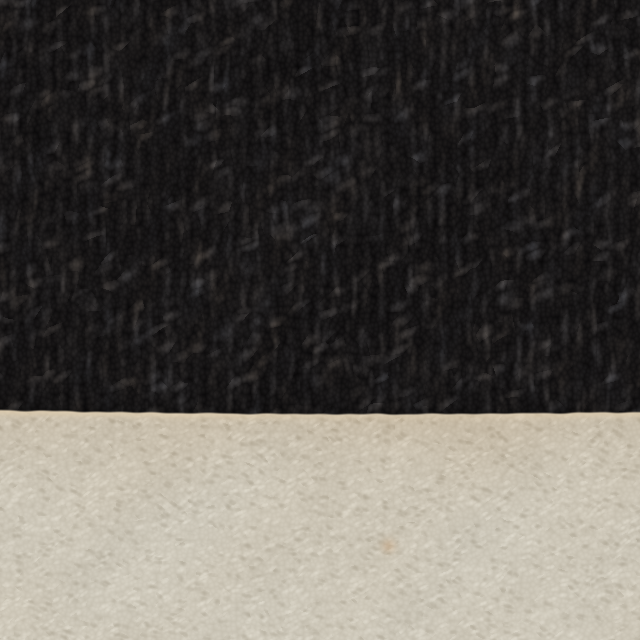
This texture is drawn by a WebGL 1 fragment shader. Its source:

```glsl
precision highp float;
// A dark ribbed cloth lying above a strip of pale fibrous paper.
// Stretched cellular noise makes the threads, slubs and paper fibres;
// layered sines bend the ribs, the seam and the slow changes of tone.

uniform vec2 u_resolution;

#define SEAM_HEIGHT 0.356
#define RIB_COUNT 42.0
#define RIB_DEPTH 0.034
#define STREAK_GAIN 0.085
#define SLUB_GAIN 0.130
#define PAPER_GRAIN 0.085
#define CLOTH_DARK vec3(0.070, 0.064, 0.066)
#define PAPER_COOL vec3(0.800, 0.778, 0.722)
#define PAPER_WARM vec3(0.775, 0.727, 0.645)
#define PAPER_LIP vec3(0.880, 0.810, 0.690)

vec2 hash2(vec2 p) {
  vec3 q = fract(p.xyx * vec3(0.1031, 0.1030, 0.0973));
  q += dot(q, q.yzx + 33.33);
  return fract((q.xx + q.yz) * q.zy);
}

// x: distance to the nearest scattered point, y: random value of its cell
vec2 cellular(vec2 p) {
  vec2 cell = floor(p);
  vec2 nearest = vec2(8.0, 0.0);
  for (int j = -1; j <= 1; j++) {
    for (int i = -1; i <= 1; i++) {
      vec2 id = cell + vec2(float(i), float(j));
      float d = length(id + hash2(id) - p);
      if (d < nearest.x) nearest = vec2(d, hash2(id + 71.0).x);
    }
  }
  return nearest;
}

// Smooth slow variation between about -1 and 1
float waves(vec2 p) {
  return (sin(p.x + 1.7 * sin(p.y * 0.8)) + sin(p.y * 1.3 + 1.9 * sin(p.x * 0.7))
    + sin(1.9 * p.x - 1.4 * p.y + 2.0)) / 3.0;
}

// Soft flecks, each with its own strength
float flecks(vec2 p, float sparsity) {
  vec2 c = cellular(p);
  return smoothstep(0.65, 0.05, c.x) * smoothstep(sparsity, 1.0, c.y);
}

vec3 clothColor(vec2 uv) {
  vec2 bent = uv + vec2(0.004 * waves(uv * vec2(19.0, 31.0)),
                        0.006 * waves(uv * 47.0));
  float rib = 0.5 + 0.5 * cos(6.28318 * RIB_COUNT * bent.x);
  float patchy = 0.65 + 0.35 * waves(uv * vec2(90.0, 38.0) + 4.0);

  // Upright threads, then short slanted slubs across them
  float streak = flecks(bent * vec2(74.0, 22.0), 0.15);
  streak += 0.6 * flecks(bent * vec2(95.0, 48.0) + 17.0, 0.2);
  vec2 slant = vec2(bent.x, bent.y - 0.35 * bent.x);
  float slub = flecks(slant * vec2(31.0, 56.0) + 40.0, 0.55);
  float grain = cellular(uv * vec2(150.0, 125.0)).x - 0.45;

  float light = RIB_DEPTH * rib * patchy
    + STREAK_GAIN * streak * (0.45 + 0.55 * rib)
    + SLUB_GAIN * slub * (0.5 + 0.5 * patchy)
    - 0.055 * grain + 0.006 * waves(uv * 9.0);
  float tint = waves(uv * vec2(55.0, 37.0) + 9.0);
  vec3 hue = vec3(1.0 + 0.07 * tint, 0.965, 0.94 - 0.09 * tint);
  return max(CLOTH_DARK + light * hue, vec3(0.03));
}

vec3 paperColor(vec2 uv, float depth) {
  // Warmth fades away from the seam and gathers right of the middle
  float stain = exp(-pow((uv.x - 0.64) / 0.24, 2.0));
  float warmth = exp(-depth / 0.085) * (0.75 + 0.35 * stain)
    + 0.12 * waves(uv * vec2(13.0, 17.0));
  vec3 color = mix(PAPER_COOL, PAPER_WARM, clamp(warmth, 0.0, 1.0));

  // Fibres in two leaning directions over fine grain
  vec2 warped = uv + 0.005 * vec2(waves(uv * 41.0), waves(uv * 37.0 + 5.0));
  vec2 leanA = vec2(warped.x + 0.5 * warped.y, warped.y - 0.5 * warped.x);
  vec2 leanB = vec2(warped.x - 0.35 * warped.y, warped.y + 0.35 * warped.x);
  float pale = flecks(leanA * vec2(48.0, 115.0), 0.2);
  float shade = flecks(leanB * vec2(55.0, 105.0) + 23.0, 0.35);
  float grain = 0.45 - cellular(uv * 135.0 + 8.0).x;
  color += PAPER_GRAIN * (0.6 * pale - 0.8 * shade + 0.55 * grain)
    * vec3(0.95, 1.0, 1.08);
  color += 0.010 * waves(uv * 24.0);

  // One faint tan spot and the bright cut lip
  float spot = exp(-dot(uv - vec2(0.607, 0.147), uv - vec2(0.607, 0.147)) / 0.00012);
  color -= spot * vec3(0.02, 0.07, 0.11);
  float lip = exp(-pow(depth / 0.008, 2.0)) * (0.75 - 0.35 * stain);
  return mix(color, PAPER_LIP, lip);
}

void main() {
  vec2 uv = gl_FragCoord.xy / u_resolution;
  float seam = SEAM_HEIGHT - 0.0045 * sin(3.14159 * uv.x)
    + 0.003 * (1.0 - uv.x) + 0.0010 * waves(vec2(uv.x * 75.0, 2.0));
  float depth = seam - uv.y;

  // Cloth darkens where it meets the seam
  vec3 cloth = clothColor(uv);
  cloth *= 1.0 - 0.35 * exp(-max(-depth, 0.0) / 0.007);
  vec3 paper = paperColor(uv, max(depth, 0.0));

  float soft = max(0.0022, 0.75 / u_resolution.y);
  gl_FragColor = vec4(mix(cloth, paper, smoothstep(-soft, soft, depth)), 1.0);
}
```
